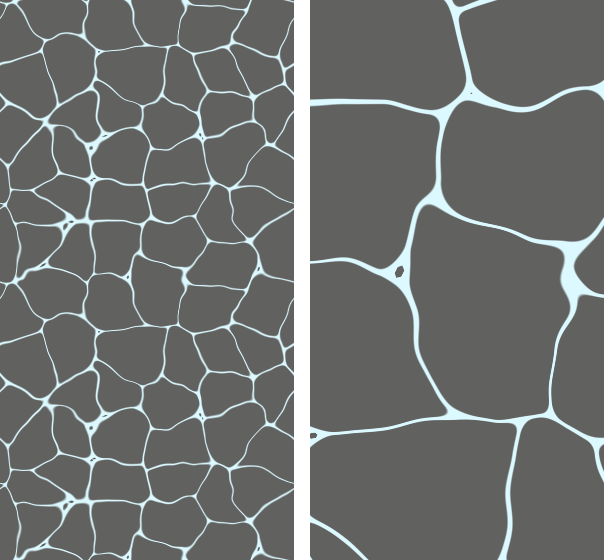
Left, the full canvas; right, a detail of the centre.
Reproduce this pattern procedurally as a Shadertoy shader.

```glsl
const float TILE = 6.0; // cells per repeat, in both directions

vec2 hash2(vec2 p) {
    vec3 q = fract(vec3(p.xyx) * vec3(0.1031, 0.1030, 0.0973));
    q += dot(q, q.yzx + 33.33);
    return fract((q.xx + q.yz) * q.zy);
}

// Smooth two-channel value noise that repeats every `period` units
vec2 tiledNoise(vec2 p, float period, float seed) {
    vec2 i = floor(p), f = fract(p);
    f = f * f * (3.0 - 2.0 * f);
    vec2 a = hash2(mod(i, period) + seed);
    vec2 b = hash2(mod(i + vec2(1, 0), period) + seed);
    vec2 c = hash2(mod(i + vec2(0, 1), period) + seed);
    vec2 d = hash2(mod(i + 1.0, period) + seed);
    return mix(mix(a, b, f.x), mix(c, d, f.x), f.y);
}

float smoothMin(float a, float b, float k) {
    float h = max(k - abs(a - b), 0.0) / k;
    return min(a, b) - h * h * k * 0.25;
}

// Centre of the stone in a grid cell
vec2 stoneCentre(vec2 cell) {
    return cell + 0.5 + 0.82 * (hash2(mod(cell, TILE) + 17.0) - 0.5);
}

// x: distance to the joint with rounded corners, y: closeness to a junction
vec2 stoneField(vec2 p, float rounding) {
    vec2 base = floor(p), nearestCell = base, nearest = p;
    vec3 sorted = vec3(9.0); // three smallest centre distances
    for (int y = -2; y <= 2; y++)
    for (int x = -2; x <= 2; x++) {
        vec2 cell = base + vec2(x, y);
        vec2 centre = stoneCentre(cell);
        float d = distance(p, centre);
        if (d < sorted.x) {
            sorted = vec3(d, sorted.xy);
            nearestCell = cell;
            nearest = centre;
        } else if (d < sorted.y) {
            sorted = vec3(sorted.x, d, sorted.y);
        } else {
            sorted.z = min(sorted.z, d);
        }
    }
    // Blend the distances to the straight borders with all neighbours
    float edge = 9.0;
    for (int y = -2; y <= 2; y++)
    for (int x = -2; x <= 2; x++) {
        if (x == 0 && y == 0) continue;
        vec2 centre = stoneCentre(nearestCell + vec2(x, y));
        float d = dot(0.5 * (nearest + centre) - p, normalize(centre - nearest));
        edge = smoothMin(edge, d, rounding);
    }
    return vec2(edge, sorted.z - sorted.x);
}

void mainImage(out vec4 fragColor, in vec2 fragCoord) {
    vec2 p = fragCoord / iResolution.xy * vec2(TILE, 2.0 * TILE);
    float pixel = TILE / iResolution.x;

    // Bend the joints into uneven, hand-drawn curves without folding them
    vec2 warped = p
        + 0.30 * (tiledNoise(p * 1.5, TILE * 1.5, 3.0) - 0.5)
        + 0.075 * (tiledNoise(p * 4.0, TILE * 4.0, 71.0) - 0.5);

    // Joint width and corner fillets vary from place to place
    vec2 variation = tiledNoise(p * 1.5, TILE * 1.5, 131.0);
    float wide = smoothstep(0.65, 0.85, variation.y);
    float halfWidth = mix(0.010, 0.023, variation.x);
    float rounding = 0.06 + 0.07 * variation.y + 0.07 * wide;
    vec2 stone = stoneField(warped, rounding);
    float joint = smoothstep(-0.9 * pixel, 0.9 * pixel, halfWidth - stone.x);

    // Tiny pebbles caught in the widest junctions
    float pebble = smoothstep(-pixel, pixel, 0.06 * wide - stone.y - pixel);
    joint *= 1.0 - pebble;

    vec3 slate = vec3(0.38, 0.38, 0.373);
    vec3 paleBlue = vec3(0.86, 0.975, 1.0);
    fragColor = vec4(mix(slate, paleBlue, joint), 1.0);
}
```
